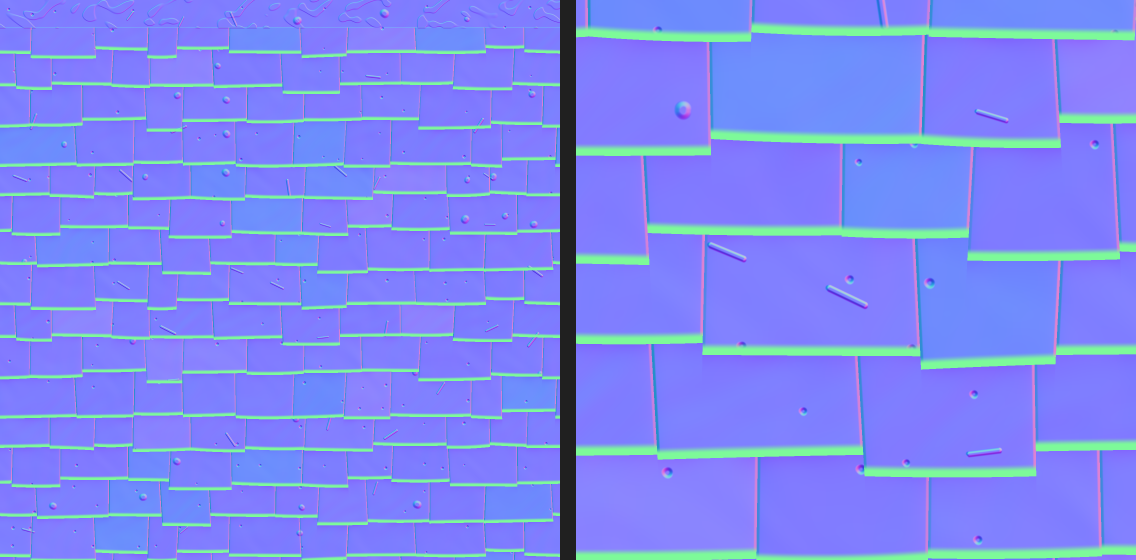
Left, the full canvas; right, a detail of the centre.
Reproduce this texture map procedurally as a Shadertoy shader.

```glsl
// Tangent-space normal map of a worn shingle roof below a flat, pitted ridge strip.
// Jittered rows of tiles overlap the row beneath; each tile has a bright lower bevel,
// thin side edges and its own tilt, while cellular marks add dents and scratches.

const float COLUMNS = 10.0;        // tiles across
const float ROW_HEIGHT = 0.0642;   // 15 rows down
const float ROW_START = 0.0322;    // distance of row zero from the top
const float RIDGE = 0.0495;        // depth of the plain strip at the top
const float ROW_CYCLE = 7.0;       // tile shapes recur after this many rows
const float SEAM_JITTER = 0.62;    // in tile widths
const float DROP_JITTER = 0.34;    // uneven lower edges, in row heights
const float BEVEL = 0.12;          // lower bevel, in row heights
const float SIDE_WIDTH = 0.0021;   // side edge, in canvas widths
const vec3 BEVEL_NORMAL = vec3(-0.02, 0.96, 0.20);
const vec3 RIGHT_NORMAL = vec3(0.80, 0.02, 0.62);
const vec3 LEFT_NORMAL = vec3(-0.72, 0.12, 0.58);

struct Tile { float left, right, bottom, id; };

float hash(vec2 p) {
    return fract(sin(dot(p, vec2(127.1, 311.7))) * 43758.5);
}

// Position of seam i, in tile widths; it leans slightly along the row height.
float seam(float i, float row, float down) {
    vec2 key = vec2(mod(i, COLUMNS), mod(row, ROW_CYCLE));
    float lean = 0.08 * (hash(key + 31.7) - 0.5) * (down - row - 0.5);
    return i + 0.5 + SEAM_JITTER * (hash(key + 3.1) - 0.5) + lean;
}

Tile findTile(float x, float row, float down) {
    float shift = fract(0.9 + 0.57 * mod(row, ROW_CYCLE));
    float u = x * COLUMNS - shift;
    float i = floor(u);
    if (u < seam(i, row, down)) i -= 1.0;
    float left = seam(i, row, down);
    float right = seam(i + 1.0, row, down);
    vec2 key = vec2(mod(i, COLUMNS), mod(row, ROW_CYCLE));
    float across = (u - left) / (right - left) - 0.5;
    float drop = DROP_JITTER * (hash(key + 11.3) - 0.5)
               + 0.10 * (hash(key + 17.9) - 0.5) * across
               - 0.12 * (hash(key + 23.3) - 0.2) * across * across;
    return Tile((u - left) / COLUMNS, (right - u) / COLUMNS, row + 1.0 + drop, key.x);
}

// One rounded mark, at most, in each cell of a grid; zero reach gives a dent.
float mark(vec2 p, float grid, float chance, float reach, float radius) {
    vec2 cell = floor(p * grid);
    vec2 key = cell + grid * 1.7;
    if (hash(key) > chance) return 0.0;
    vec2 center = 0.3 + 0.4 * vec2(hash(key + 5.3), hash(key + 9.7));
    vec2 q = (fract(p * grid) - center) / grid;
    float angle = 6.2832 * hash(key + 13.1);
    vec2 dir = vec2(cos(angle), sin(angle));
    float size = 0.55 + 0.45 * hash(key + 19.9);
    float d = length(q - dir * clamp(dot(q, dir), -reach * size, reach * size));
    return radius * size * (1.0 - smoothstep(0.3, 1.0, d / (radius * size)));
}

float layeredSines(vec2 p) {
    vec2 q = p + 0.02 * sin(p.yx * vec2(37.0, 29.0));
    return sin(q.x * 41.0 + 2.0 * sin(q.y * 53.0)) * 0.5
         + sin(q.y * 97.0 + 2.0 * sin(q.x * 67.0)) * 0.3
         + sin(q.x * 151.0 - q.y * 119.0) * 0.2;
}

float wearHeight(vec2 p) {
    float h = 0.35 * mark(p, 14.0, 0.14, 0.001, 0.0085)
            - 0.45 * mark(p, 27.0, 0.20, 0.0, 0.0035)
            + 0.55 * mark(p, 11.0, 0.26, 0.014, 0.0026);
    h += 0.00025 * layeredSines(p);
    if (p.y > 1.0 - RIDGE)   // flaked patches on the ridge
        h += 0.0007 * smoothstep(0.3, 0.5, layeredSines(p * vec2(1.3, 1.7) + 0.4));
    return h;
}

vec2 wearSlope(vec2 p) {
    vec2 e = vec2(0.0009, 0.0);
    float h = wearHeight(p);
    return (h - vec2(wearHeight(p + e.xy), wearHeight(p + e.yx))) / e.x;
}

vec3 surfaceNormal(vec2 p) {
    float depth = 1.0 - p.y;
    vec2 slope = wearSlope(p) + vec2(0.0, -0.02);
    if (depth < RIDGE) {
        float lip = smoothstep(RIDGE - 0.0018, RIDGE, depth);
        return normalize(vec3(slope + vec2(-0.1, 0.55) * lip, 1.0));
    }

    // The uppermost row reaching this point hides those beneath it.
    float down = (depth - ROW_START) / ROW_HEIGHT;
    float row = floor(down) - 1.0;
    float above = -10.0;
    Tile tile = findTile(p.x, row, down);
    for (int n = 0; n < 2 && down > tile.bottom; n++) {
        above = tile.bottom;
        row += 1.0;
        tile = findTile(p.x, row, down);
    }

    // Tilt of each tile and the soft hollow under the row above.
    vec2 key = vec2(tile.id, row);
    float kind = hash(key + 41.3);
    slope += 0.05 * (vec2(hash(key + 2.9), hash(key + 7.7)) - 0.5);
    if (kind < 0.11) slope += vec2(-0.14, 0.12);
    else if (kind > 0.92) slope += vec2(0.10, 0.06);
    float hollow = exp(-(down - above) / 0.09);
    slope.y -= 0.20 * hollow * (0.7 + 0.5 * layeredSines(p * 0.8));
    slope.x += 0.12 * (exp(-tile.right / 0.004) - exp(-tile.left / 0.004));
    vec3 normal = normalize(vec3(slope, 1.0));

    // Side edges, then the lower bevel over them.
    float rightEdge = 1.0 - smoothstep(0.5, 1.0, tile.right / SIDE_WIDTH);
    float leftEdge = 1.0 - smoothstep(0.5, 1.0, tile.left / SIDE_WIDTH);
    normal = mix(normal, RIGHT_NORMAL, rightEdge * (0.5 + 0.5 * hash(key + 53.9)));
    normal = mix(normal, LEFT_NORMAL, leftEdge * (0.4 + 0.6 * hash(key + 61.1)));
    float bevel = 1.0 - smoothstep(0.4, 1.0, (tile.bottom - down) / BEVEL);
    return mix(normal, BEVEL_NORMAL, bevel);
}

void mainImage(out vec4 fragColor, in vec2 fragCoord) {
    vec3 total = vec3(0.0);
    for (int n = 0; n < 9; n++) {   // 3 by 3 samples smooth the edges
        vec2 offset = (vec2(n % 3, n / 3) - 1.0) / 3.0;
        total += surfaceNormal((fragCoord + offset) / iResolution.xy);
    }
    fragColor = vec4(0.5 + 0.5 * total / 9.0, 1.0);
}
```
